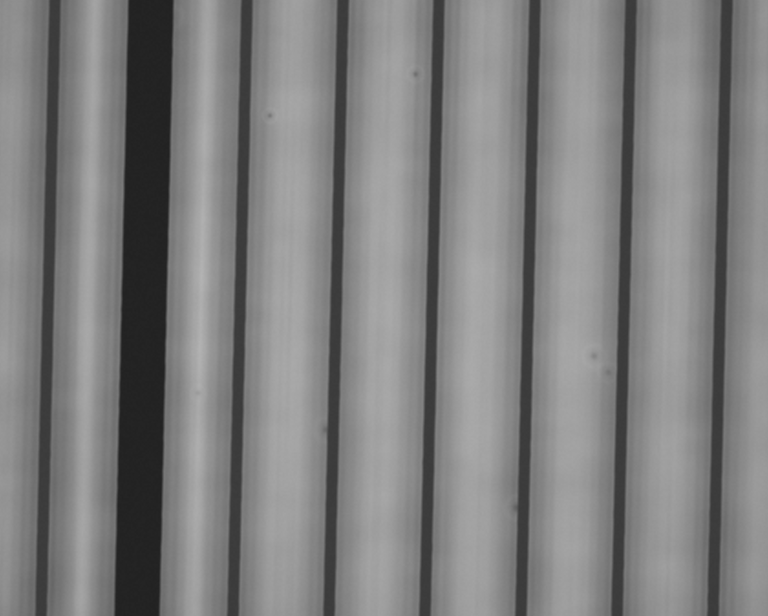
Reproduce this pattern procedurally as a WebGL 2 fragment shader.

```glsl
#version 300 es
precision highp float;
uniform vec2 u_resolution;
out vec4 fragColor;

// Lengths are fractions of the canvas width
const float PITCH = 0.125;
const float FIRST_LINE = 0.0534;
const float LEAN = 0.0228;
const float THIN_HALF = 0.0075;
const float WIDE_HALF = 0.0295;
const float WIDE_INDEX = 1.0;
const float EDGE_BLUR = 0.0026;
const float EDGE_WOBBLE = 0.0005;
const float SHOULDER = 0.046;

const float THIN_GRAY = 0.235;
const float WIDE_GRAY = 0.137;
const float GAP_EDGE_GRAY = 0.505;
const float GAP_CENTER_GRAY = 0.645;

const vec2 LIGHT_CENTER = vec2(0.53, 0.40);
const float VIGNETTE = 0.22;
const float MOTTLE = 0.045;
const float STREAK = 0.022;
const float GRAIN = 0.012;
const int DUST_COUNT = 8;

float hash(vec2 p) {
    vec3 q = fract(p.xyx * 0.1031);
    q += dot(q, q.yzx + 33.33);
    return fract((q.x + q.y) * q.z);
}

float noise(vec2 p) {
    vec2 cell = floor(p);
    vec2 f = fract(p);
    f = f * f * (3.0 - 2.0 * f);
    float low = mix(hash(cell), hash(cell + vec2(1.0, 0.0)), f.x);
    float high = mix(hash(cell + vec2(0.0, 1.0)), hash(cell + 1.0), f.x);
    return mix(low, high, f.y);
}

bool isWide(float index) {
    return abs(index - WIDE_INDEX) < 0.5;
}

float halfWidth(float index) {
    return isWide(index) ? WIDE_HALF : THIN_HALF;
}

// Faint specks, each with a soft diffraction ring
float dust(vec2 p) {
    float sum = 0.0;
    for (int i = 0; i < DUST_COUNT; i++) {
        float k = float(i) + 1.0;
        vec2 center = vec2(hash(vec2(k, 3.0)), 0.8 * hash(vec2(k, 17.0)));
        float radius = mix(0.003, 0.006, hash(vec2(k, 29.0)));
        float r = length(p - center) / radius;
        float ring = exp(-pow(r - 3.0, 2.0) * 2.0);
        sum += mix(0.03, 0.12, hash(vec2(k, 41.0))) * (exp(-r * r) - 0.15 * ring);
    }
    return sum;
}

void main() {
    vec2 p = gl_FragCoord.xy / u_resolution.x;
    float across = p.x - LEAN * p.y;

    // Signed distance to the nearer of the two bordering lines
    float s = (across - FIRST_LINE) / PITCH;
    float left = floor(s);
    float right = left + 1.0;
    float toLeft = (s - left) * PITCH - halfWidth(left);
    float toRight = (right - s) * PITCH - halfWidth(right);
    float d = min(toLeft, toRight);
    float nearest = toLeft < toRight ? left : right;
    d += EDGE_WOBBLE * (noise(vec2(nearest * 7.0 + sign(s - nearest), p.y * 90.0)) - 0.5);

    // Gap shading with fringes along the edges
    float outside = max(d, 0.0);
    float gap = mix(GAP_EDGE_GRAY, GAP_CENTER_GRAY, smoothstep(0.0, SHOULDER, outside));
    gap += 0.018 * cos(outside * 520.0) * exp(-outside * 55.0);
    if (isWide(left) || isWide(right)) {
        float offCenter = 0.5 * (toLeft - toRight) / 0.011;
        gap += 0.055 * exp(-offCenter * offCenter) - 0.01;
    }

    // Uneven light, cloudy mottling and fine vertical streaks
    vec2 fromLight = p - LIGHT_CENTER;
    gap -= VIGNETTE * dot(fromLight, fromLight);
    float cloud = 0.65 * noise(p * vec2(13.0, 18.0)) + 0.35 * noise(p * vec2(30.0, 46.0) + 9.0);
    gap += MOTTLE * (cloud - 0.5);
    gap += STREAK * (noise(vec2(across * 190.0, p.y * 2.5)) - 0.5);
    gap -= dust(p);

    // Dark lines over the gaps
    float line = isWide(nearest) ? WIDE_GRAY : THIN_GRAY;
    float blur = max(EDGE_BLUR, 1.0 / u_resolution.x);
    float gray = mix(line, gap, smoothstep(-blur, blur, d));
    gray += GRAIN * (noise(p * 420.0) - 0.5);

    fragColor = vec4(vec3(gray), 1.0);
}
```
